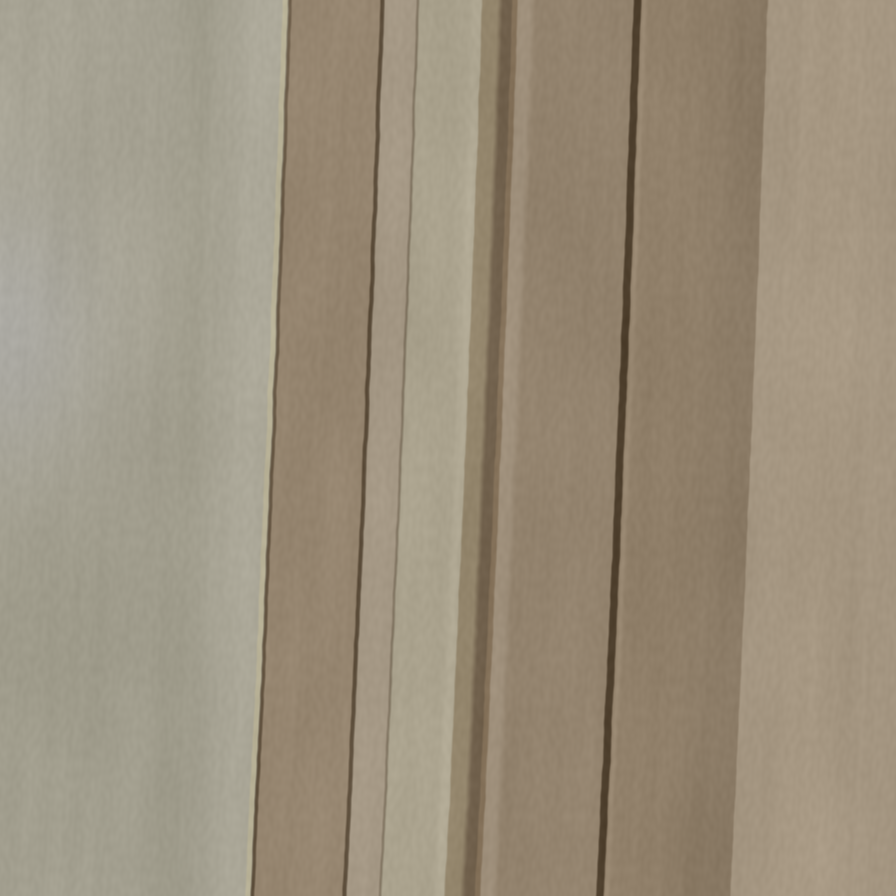
A three.js fragment shader for this texture:

```glsl
varying vec2 vUv;

// Boundaries along the leaning axis, measured at mid height
const float LEAN = 0.042;
const float BOW = 0.002;
const float WAVER = 0.0011;
const float SOFT = 0.0016;
const float PANEL_END = 0.3015;
const float GAP_X = 0.4055;
const float CRACK_X = 0.4455;
const float PALE_END = 0.5175;
const float GROOVE_START = 0.5375;
const float GROOVE_END = 0.5570;
const float RIDGE_END = 0.5735;
const float SEAM_X = 0.6905;
const float WALL_START = 0.8360;

// Paint and shadow colours
const vec3 PANEL = vec3(0.650, 0.635, 0.575);
const vec3 PANEL_SHADE = vec3(0.605, 0.592, 0.525);
const vec3 PANEL_GLOW = vec3(0.690, 0.685, 0.665);
const vec3 BROWN = vec3(0.585, 0.520, 0.435);
const vec3 TRIM = vec3(0.645, 0.595, 0.520);
const vec3 PALE = vec3(0.668, 0.637, 0.555);
const vec3 TAN = vec3(0.580, 0.525, 0.425);
const vec3 GROOVE = vec3(0.440, 0.377, 0.298);
const vec3 RIDGE = vec3(0.625, 0.565, 0.485);
const vec3 BOARD = vec3(0.555, 0.490, 0.405);
const vec3 WALL = vec3(0.640, 0.583, 0.502);
const vec3 CREAM = vec3(0.735, 0.705, 0.590);
const vec3 SHADOW = vec3(0.285, 0.228, 0.158);

vec2 gradientAt(vec2 cell) {
  vec3 p = fract(cell.xyx * vec3(0.1031, 0.1030, 0.0973));
  p += dot(p, p.yzx + 33.33);
  float angle = 6.28318 * fract((p.x + p.y) * p.z);
  return vec2(cos(angle), sin(angle));
}

float gradientNoise(vec2 p) {
  vec2 i = floor(p), f = fract(p);
  vec2 u = f * f * f * (f * (f * 6.0 - 15.0) + 10.0);
  vec2 e = vec2(1.0, 0.0);
  float low = mix(dot(gradientAt(i), f), dot(gradientAt(i + e), f - e), u.x);
  float high = mix(dot(gradientAt(i + e.yx), f - e.yx),
                   dot(gradientAt(i + 1.0), f - 1.0), u.x);
  return mix(low, high, u.y);
}

float fbm(vec2 p) {
  float sum = 0.0, gain = 0.6;
  for (int i = 0; i < 4; i++) {
    sum += gain * gradientNoise(p);
    p = p * 2.03 + 17.3;
    gain *= 0.5;
  }
  return sum;
}

float after(float x, float edge) {
  return smoothstep(-SOFT, SOFT, x - edge);
}

float line(float x, float center, float halfWidth) {
  return 1.0 - smoothstep(halfWidth - SOFT, halfWidth + SOFT, abs(x - center));
}

float bump(float x, float center, float width) {
  float d = (x - center) / width;
  return exp(-d * d);
}

void main() {
  vec2 uv = vUv;
  float h = uv.y - 0.5;

  // Lean, slight bow and hand-painted waver
  float x = uv.x - LEAN * h - BOW * (1.0 - 4.0 * h * h);
  x += WAVER * (gradientNoise(vec2(uv.x * 6.0, uv.y * 22.0))
       + 0.6 * gradientNoise(vec2(uv.x * 9.0, uv.y * 70.0)));

  // Broad left panel with cool glow and shaded lower area
  vec3 color = mix(PANEL, PANEL_SHADE, 0.75 * bump(uv.x, 0.06, 0.16) * bump(uv.y, 0.25, 0.28));
  color = mix(color, PANEL_SHADE, 0.5 * bump(x, 0.205, 0.03));
  color = mix(color, PANEL_GLOW, 0.85 * bump(uv.x, 0.0, 0.10) * bump(uv.y, 0.63, 0.14));
  color += 0.025 * bump(x, PANEL_END - 0.025, 0.03);

  // Vertical strips
  color = mix(color, BROWN, after(x, PANEL_END));
  color = mix(color, TRIM, after(x, GAP_X));
  color = mix(color, PALE, after(x, CRACK_X));
  color += 0.03 * bump(x, PALE_END - 0.006, 0.007) * (1.0 - after(x, PALE_END));
  color = mix(color, TAN, after(x, PALE_END));
  color = mix(color, GROOVE, smoothstep(-0.004, 0.004, x - GROOVE_START));
  color = mix(color, GROOVE * 1.18, after(x, GROOVE_END - 0.006));
  color = mix(color, RIDGE, after(x, GROOVE_END));
  color = mix(color, BROWN * 0.98, smoothstep(-0.005, 0.005, x - RIDGE_END));
  vec3 board = BOARD * (1.02 - 0.05 * smoothstep(SEAM_X + 0.05, WALL_START, x));
  color = mix(color, board, after(x, SEAM_X));
  vec3 wall = WALL * (1.0 + 0.025 * bump(x, 0.91, 0.05));
  color = mix(color, wall, after(x, WALL_START));

  // Highlights, gaps and seams
  color = mix(color, CREAM, 0.8 * line(x, PANEL_END - 0.004, 0.0030));
  color = mix(color, SHADOW, mix(0.75, 0.5, uv.y) * line(x, PANEL_END + 0.001, 0.0020));
  color = mix(color, SHADOW, 0.78 * line(x, GAP_X, 0.0023));
  color = mix(color, SHADOW, 0.38 * line(x, CRACK_X, 0.0014));
  color = mix(color, SHADOW, 0.95 * line(x, SEAM_X, 0.0042));
  color += 0.035 * bump(x, SEAM_X + 0.008, 0.003);

  // Mottled paint, drawn-out streaks and fine grain
  color += 0.035 * fbm(uv * vec2(7.0, 4.0));
  color += 0.025 * fbm(vec2(x * 55.0, uv.y * 3.5));
  color += 0.022 * gradientNoise(vec2(x * 170.0, uv.y * 85.0));
  gl_FragColor = vec4(color, 1.0);
}
```
